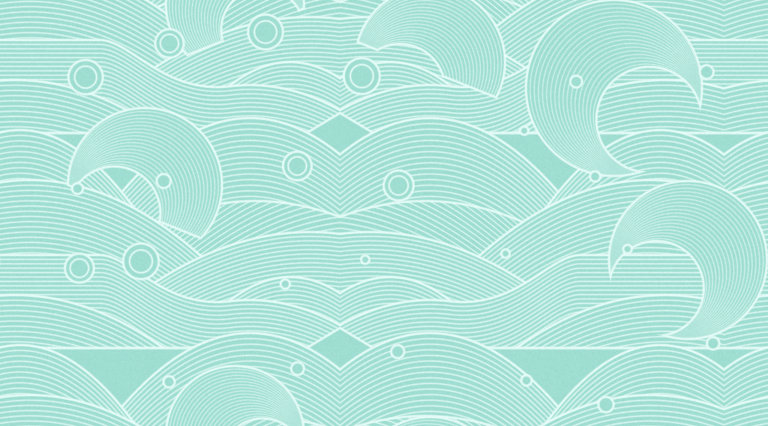
This pattern is drawn by a Shadertoy shader. Its source:

```glsl
#define VIEW_HEIGHT 426.0
#define BASE_COLOR vec3(0.622, 0.868, 0.820)
#define LINE_COLOR vec3(0.900, 0.985, 0.970)
#define LINE_HALF_WIDTH 0.75
#define EDGE_HALF_WIDTH 1.15
#define LINE_OPACITY 0.80
#define WAVE_PERIOD 215.0
#define MIRROR_X 340.0
#define TILE vec2(768.0, 430.0)
#define CURL_STRIPES 18.0
#define BUBBLE_CELL vec2(109.7, 107.5)
#define GRAIN 0.018

float pixelSize;

float hash(vec2 p) {
    vec3 q = fract(vec3(p.xyx) * 0.1031);
    q += dot(q, q.yzx + 33.33);
    return fract((q.x + q.y) * q.z);
}

float stroke(float dist, float halfWidth) {
    return 1.0 - smoothstep(halfWidth - pixelSize, halfWidth + pixelSize, abs(dist));
}

// Lays a filled body with a bright rim over the colour; depth is positive inside
void paint(inout vec3 color, vec3 body, float depth) {
    color = mix(color, body, smoothstep(-0.5, 0.5, depth / pixelSize));
    color = mix(color, LINE_COLOR, 0.95 * stroke(depth, EDGE_HALF_WIDTH));
}

// Striped wave below a crest line; shear tilts the stripes against the crest
void wave(inout vec3 color, float depth, float slope, float spacing, float shear) {
    float steepness = inversesqrt(1.0 + slope * slope);
    float toLine = abs(fract((depth - shear) / spacing + 0.5) - 0.5) * spacing * steepness;
    float ink = LINE_OPACITY * stroke(toLine, LINE_HALF_WIDTH);
    paint(color, mix(BASE_COLOR, LINE_COLOR, ink), depth * steepness);
}

// Wave with a parabolic crest
void hill(inout vec3 color, vec2 p, vec2 peak, float curve, float spacing, float shear) {
    float x = p.x - peak.x;
    wave(color, p.y - peak.y - curve * x * x, 2.0 * curve * x, spacing, shear * p.x);
}

float swooshCrest(float x) {
    float dip = 300.0 + 0.0031 * (x - 90.0) * (x - 90.0);
    return mix(dip, 255.0, smoothstep(110.0, 240.0, x));
}

// One row of overlapping waves, back to front
void waveRow(inout vec3 color, vec2 p) {
    hill(color, p, vec2(90.0, 118.0), 0.0045, 5.6, 0.0);
    hill(color, p, vec2(320.0, 130.0), 0.0060, 5.4, 0.0);
    hill(color, p, vec2(85.0, 201.0), 0.0022, 5.6, 0.5);
    hill(color, p, vec2(310.0, 180.0), 0.0026, 5.2, 0.0);
    hill(color, p, vec2(30.0, 232.0), 0.0021, 4.4, 0.0);
    hill(color, p, vec2(50.0, 277.0), 0.0065, 4.4, 0.0);
    float crest = swooshCrest(p.x);
    wave(color, p.y - crest, swooshCrest(p.x + 0.5) - swooshCrest(p.x - 0.5), 4.4, 0.0);
    hill(color, p, vec2(325.0, 295.0), 0.0024, 5.2, 0.0);
    // Plain gap between rows
    paint(color, BASE_COLOR, (p.y - min(328.0 + 0.6 * p.x, 348.0)) * 0.87);
}

// Crescent between two circles, with stripes that fan out from its tips
void curl(inout vec3 color, vec2 p, vec2 center, float radius, float facing, float cut) {
    vec2 q = p - center;
    q -= TILE * round(q / TILE);
    q *= vec2(facing, 1.0) / radius;
    float outer = 1.0 - length(q);
    float inner = length(q - vec2(-0.40, 0.36)) - 0.60;
    float foot = (cut - q.y + 0.4 * q.x) * 0.93;
    float thickness = max(outer + inner, 0.001);
    float spacing = thickness * radius / CURL_STRIPES;
    float toLine = abs(fract(outer / thickness * CURL_STRIPES + 0.5) - 0.5) * spacing;
    float ink = mix(0.4, stroke(toLine, 0.6), smoothstep(0.8, 2.0, spacing / pixelSize));
    vec3 body = mix(BASE_COLOR, LINE_COLOR, 0.62 * ink);
    paint(color, body, min(min(outer, inner), foot) * radius);
}

// Scattered discs, the large ones with a second ring
void bubbles(inout vec3 color, vec2 p) {
    vec2 id = floor(p / BUBBLE_CELL);
    vec2 jitter = vec2(hash(id + 3.7), hash(id + 17.3)) - 0.5;
    float kind = hash(id + 41.9);
    float size = hash(id + 71.1);
    bool ringed = kind < 0.24;
    float radius = ringed ? mix(14.0, 18.0, size) : mix(4.0, 9.0, size * size);
    float dist = length(p - (id + 0.5 + 0.62 * jitter) * BUBBLE_CELL);
    if (kind > 0.92) return;
    paint(color, BASE_COLOR, radius - dist);
    if (ringed) color = mix(color, LINE_COLOR, 0.9 * stroke(dist - 0.64 * radius, 0.9));
}

void mainImage(out vec4 fragColor, in vec2 fragCoord) {
    pixelSize = VIEW_HEIGHT / iResolution.y;
    vec2 p = vec2(fragCoord.x, iResolution.y - fragCoord.y) * pixelSize;

    // Mirror sideways and repeat the rows downwards
    float halfTile = 0.5 * TILE.x;
    float side = abs(mod(p.x - MIRROR_X + halfTile, TILE.x) - halfTile);
    vec2 rowPoint = vec2(side, mod(p.y - 114.0, WAVE_PERIOD) + 114.0);
    vec3 color = BASE_COLOR;
    for (int row = 1; row >= 0; row--)
        waveRow(color, rowPoint + vec2(0.0, float(row) * WAVE_PERIOD));

    // Large rolling crests
    curl(color, p, vec2(145.0, 185.0), 77.0, 1.0, 0.40);
    curl(color, p, vec2(430.0, 62.0), 75.0, 1.0, 0.12);
    curl(color, p, vec2(614.0, 88.0), 88.0, -1.0, 2.0);
    curl(color, p, vec2(688.0, 260.0), 79.0, 1.0, 2.0);
    curl(color, p, vec2(235.0, 435.0), 69.0, -1.0, 0.45);
    bubbles(color, p);

    // Fine paper grain
    color += GRAIN * (hash(floor(p / 1.5) + 9.0) - 0.5);
    fragColor = vec4(color, 1.0);
}
```
